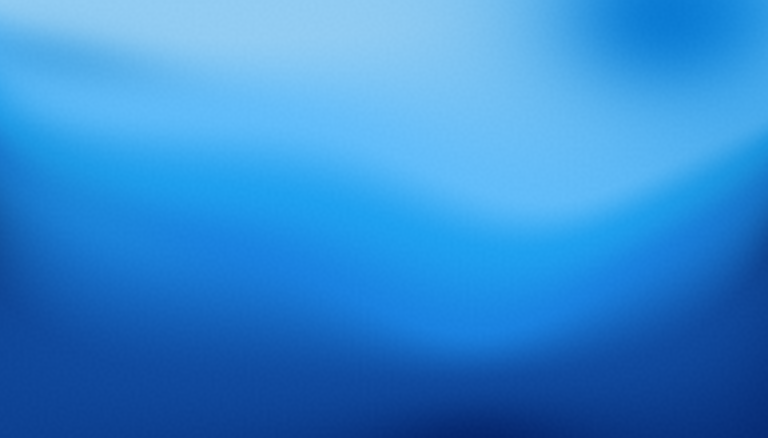
Give the GLSL for this background, as a Shadertoy shader.

```glsl
// Soft blue backdrop: pale mist sinking through azure into navy, with a dark cove at the upper right.
#define SWELL_WIDTH 0.22
#define LEFT_FALLOFF 0.09
#define RIGHT_FALLOFF 0.10
#define COVE_STRENGTH 0.90
#define SHADE_STRENGTH 0.55
#define STREAK_STRENGTH 0.40
#define SIDE_DIMMING 0.13
#define GRAIN_SCALE 110.0
#define GRAIN_STRENGTH 0.012

const vec3 MIST  = vec3(0.57, 0.80, 0.95);
const vec3 SKY   = vec3(0.38, 0.74, 0.98);
const vec3 AZURE = vec3(0.12, 0.63, 0.94);
const vec3 BLUE  = vec3(0.10, 0.51, 0.88);
const vec3 DEEP  = vec3(0.06, 0.29, 0.62);
const vec3 NAVY  = vec3(0.02, 0.15, 0.43);
const vec3 COVE  = vec3(0.03, 0.47, 0.82);
const vec3 LAGOON = vec3(0.09, 0.58, 0.90);
const vec3 SHADE = vec3(0.19, 0.60, 0.87);

// Depth of a colour contour: a level line with a swell, lifted near both sides.
float contour(float x, float base, float swell, float center, float left, float right) {
    float s = (x - center) / SWELL_WIDTH;
    return base + swell * exp(-s * s)
         - left * exp(-x / LEFT_FALLOFF)
         - right * exp(-(1.0 - x) / RIGHT_FALLOFF);
}

// Gentle ramp between two contours, halfway between linear and smoothstep.
float ramp(float from, float to, float depth) {
    float t = clamp((depth - from) / (to - from), 0.0, 1.0);
    return mix(t, t * t * (3.0 - 2.0 * t), 0.5);
}

// Rotated elliptical glow, 1 at its center.
float glow(vec2 p, vec2 center, vec2 radius, float angle) {
    float c = cos(angle), s = sin(angle);
    vec2 q = p - center;
    q = vec2(c * q.x + s * q.y, c * q.y - s * q.x) / radius;
    return exp(-dot(q, q));
}

// Gradient noise
vec2 gradient(vec2 cell) {
    float a = 6.2832 * fract(sin(dot(cell, vec2(127.1, 311.7))) * 43758.5);
    return vec2(cos(a), sin(a));
}

float noise(vec2 p) {
    vec2 i = floor(p), f = p - i, w = f * f * (3.0 - 2.0 * f), e = vec2(1.0, 0.0);
    float top = mix(dot(gradient(i), f), dot(gradient(i + e), f - e), w.x);
    float low = mix(dot(gradient(i + e.yx), f - e.yx), dot(gradient(i + 1.0), f - 1.0), w.x);
    return mix(top, low, w.y);
}

void mainImage(out vec4 fragColor, in vec2 fragCoord) {
    vec2 p = fragCoord / iResolution.xy;
    p.y = 1.0 - p.y; // depth below the top edge

    // Contours from the top down
    float mistEdge  = contour(p.x, 0.09, -0.05, 0.70, 0.09, 0.00);
    float skyEdge   = contour(p.x, 0.26,  0.20, 0.71, 0.14, 0.03);
    float azureEdge = contour(p.x, 0.43,  0.15, 0.68, 0.17, 0.12);
    float blueEdge  = contour(p.x, 0.55,  0.21, 0.62, 0.19, 0.14);
    float deepEdge  = contour(p.x, 0.87,  0.01, 0.60, 0.20, 0.28);
    float navyEdge  = contour(p.x, 1.22, -0.22, 0.62, -0.50, 0.12);

    // Layered gradient
    vec3 color = mix(MIST, SKY, ramp(mistEdge, skyEdge, p.y));
    color = mix(color, AZURE, ramp(skyEdge, azureEdge, p.y));
    color = mix(color, BLUE, ramp(azureEdge, blueEdge, p.y));
    color = mix(color, DEEP, ramp(blueEdge, deepEdge, p.y));
    color = mix(color, NAVY, ramp(deepEdge, navyEdge, p.y));

    // Muted left and right margins at middle depth
    float sides = exp(-p.x / 0.10) + exp(-(1.0 - p.x) / 0.09);
    float band = (p.y - 0.47) / 0.20;
    color *= 1.0 - SIDE_DIMMING * sides * exp(-band * band);

    // Cove: a wide lagoon around a dark heart
    float lagoon = glow(p, vec2(0.90, 0.02), vec2(0.22, 0.25), -0.15);
    float heart = glow(p, vec2(0.87, 0.03), vec2(0.11, 0.15), 0.0);
    color = mix(color, LAGOON, COVE_STRENGTH * lagoon);
    color = mix(color, COVE, COVE_STRENGTH * heart);

    // Upper left: shaded hollow, pale streak below it, faint teal streak lower down
    float shade = glow(p, vec2(0.07, 0.13), vec2(0.17, 0.065), 0.35);
    float streak = glow(p, vec2(0.22, 0.255), vec2(0.20, 0.05), 0.10);
    float teal = glow(p, vec2(0.12, 0.49), vec2(0.15, 0.06), 0.80);
    color = mix(color, SHADE, SHADE_STRENGTH * shade);
    color = mix(color, SKY, STREAK_STRENGTH * streak);
    color = mix(color, vec3(0.12, 0.56, 0.86), STREAK_STRENGTH * teal);

    // Fine grain
    vec2 aspect = vec2(iResolution.x / iResolution.y, 1.0);
    color += GRAIN_STRENGTH * noise(p * aspect * GRAIN_SCALE);

    fragColor = vec4(color, 1.0);
}
```
